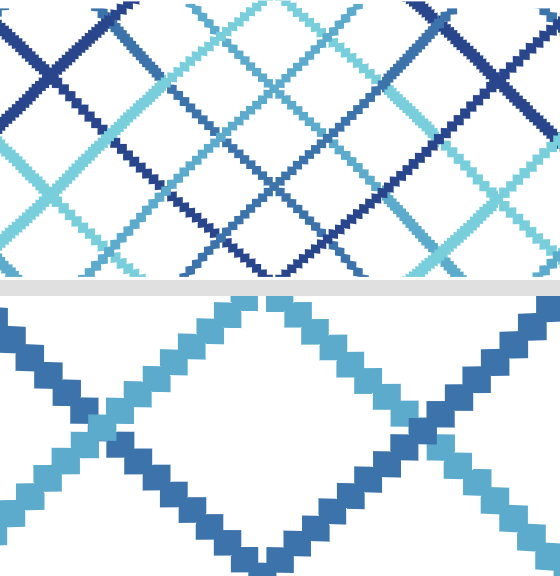
Top, the full canvas; bottom, a detail of the centre.
Give the GLSL for this pattern, as a Shadertoy shader.

```glsl
const vec3 PAPER = vec3(1.0);
const vec3 INKS[4] = vec3[4](
    vec3(0.24, 0.45, 0.67),   // blue
    vec3(0.36, 0.67, 0.80),   // sky
    vec3(0.47, 0.81, 0.86),   // aqua
    vec3(0.16, 0.27, 0.55));  // navy
const float TOP_TRIM[4] = float[4](0.030, 0.014, 0.002, 0.005);
const float BOTTOM_TRIM = 0.011;

const vec2 CENTER = vec2(0.979, 0.508);
const float TILT = 0.0095;          // slight slope of the middle row
const float COLUMN = 0.1875;        // distance between crossings at the centre
const float COLUMN_GROWTH = 0.0153; // widening towards the sides
const float ROW = 0.1934;           // mean vertical distance between crossings
const float ROW_SWELL = 0.0189;
const float SWELL_RATE = 0.78;

const float STEPS = 9.0;            // stair blocks between crossings
const float BLOCK_HALF = 0.78;      // half block side, in steps
const float JITTER = 0.16;
const float WORN_FROM = 2.0;        // columns from the centre where wear starts
const float WORN_SHARE = 0.55;

float hash(vec2 p) {
    vec3 q = fract(vec3(p.xyx) * 0.1031);
    q += dot(q, q.yzx + 33.33);
    return fract((q.x + q.y) * q.z);
}

// Canvas point to lattice coordinates, y pointing down
vec2 toLattice(vec2 p) {
    vec2 r = p - CENTER;
    float u = r.x / (COLUMN + COLUMN_GROWTH * abs(r.x));
    float row = ROW - ROW_SWELL * cos(SWELL_RATE * u);
    return vec2(u, -(r.y + TILT * r.x) / row);
}

// Union of equal squares along a diagonal
float stairDistance(float along, float across) {
    return abs(along - round(along)) + 0.5 * abs(across) - BLOCK_HALF;
}

// Paint one family of stepped diagonals; side mirrors its direction
vec3 paintFamily(vec3 color, vec2 lattice, float height, float side) {
    float u = side * lattice.x;
    float id = round(0.5 * (1.0 - lattice.y + u));
    float across = STEPS * (lattice.y - u - 1.0 + 2.0 * id);
    float along = STEPS * u + 0.5 * across;
    vec2 seed = vec2(id * 7.0 + 50.0, side * 13.0 + 60.0);

    // Small misplacement of each block
    across += JITTER * (hash(seed + vec2(round(along), 0.0)) - 0.5);
    float d = stairDistance(along, across);

    // Worn segments carry a second, half-step copy
    float segment = floor(u);
    if (abs(segment + 0.5) > WORN_FROM
        && hash(seed + vec2(0.0, segment * 3.0)) < WORN_SHARE) {
        d = min(d, stairDistance(along + 0.5, across));
    }

    // Flat cuts at the line ends
    int ink = int(mod(id, 4.0));
    float stepScale = STEPS / ROW;
    float trim = max(height - 1.0 + TOP_TRIM[ink], BOTTOM_TRIM - height);
    d = max(d, trim * stepScale);

    float coverage = clamp(0.5 - d * iResolution.y / stepScale, 0.0, 1.0);
    return mix(color, INKS[ink], coverage);
}

void mainImage(out vec4 fragColor, in vec2 fragCoord) {
    vec2 p = fragCoord / iResolution.y;
    vec2 lattice = toLattice(p);
    vec3 color = paintFamily(PAPER, lattice, p.y, 1.0);
    color = paintFamily(color, lattice, p.y, -1.0);
    fragColor = vec4(color, 1.0);
}
```
